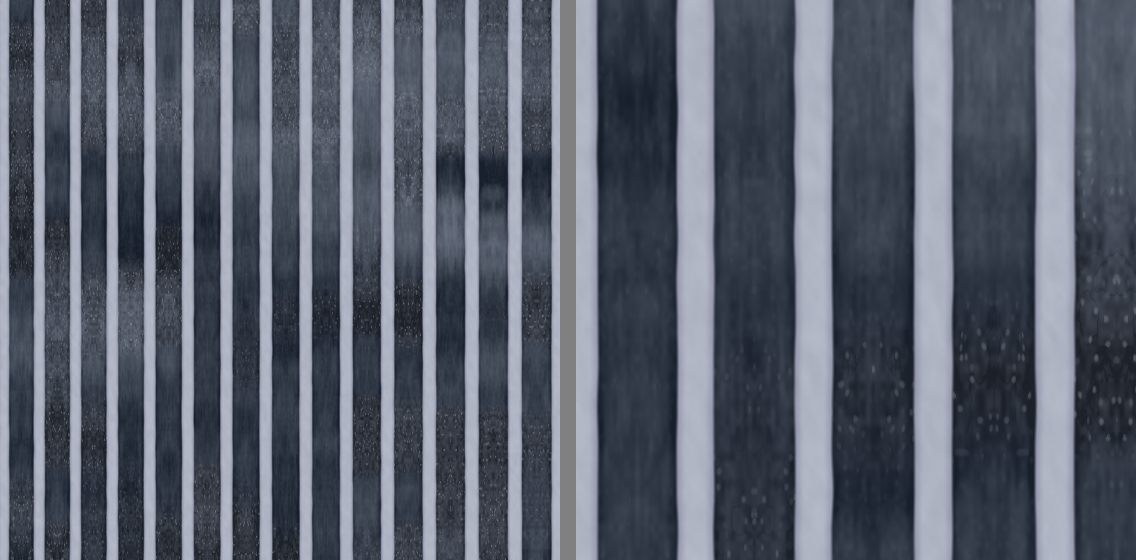
Left: the whole. Right: its middle third, enlarged.
Reproduce this texture procedurally as a WebGL 2 fragment shader.

```glsl
#version 300 es
precision highp float;
// Weathered dark slats, gradually widening to the right, between pale painted rails.

#define SLAT_START 0.0384   // centre of the first slat
#define SLAT_PITCH 0.0635   // spacing at the left side
#define PITCH_GROWTH 0.00056
#define HALF_WIDTH 0.0220
#define WIDTH_GROWTH 0.00034
#define EDGE_SOFTNESS 0.0013
#define BASE_TONE 0.34
#define CLOUD_AMOUNT 0.55
#define GRAIN_AMOUNT 0.22
#define SPECK_AMOUNT 0.30

uniform vec2 u_resolution;
out vec4 fragColor;

const vec3 SLAT_DARK  = vec3(0.09, 0.12, 0.17);
const vec3 SLAT_LIGHT = vec3(0.42, 0.45, 0.51);
const vec3 SPECK      = vec3(0.60, 0.62, 0.66);
const vec3 RAIL       = vec3(0.69, 0.71, 0.77);
const vec3 RAIL_SHADE = vec3(0.60, 0.61, 0.69);

float hash(vec2 p) {
  vec3 q = fract(p.xyx * vec3(0.1031, 0.1030, 0.0973));
  q += dot(q, q.yzx + 33.33);
  return fract((q.x + q.y) * q.z);
}

float noise(vec2 p) {
  vec2 cell = floor(p), f = fract(p);
  f = f * f * (3.0 - 2.0 * f);
  float low = mix(hash(cell), hash(cell + vec2(1, 0)), f.x);
  float high = mix(hash(cell + vec2(0, 1)), hash(cell + vec2(1, 1)), f.x);
  return mix(low, high, f.y);
}

float fbm(vec2 p) {
  float sum = 0.0, weight = 0.53;
  for (int k = 0; k < 4; k++) {
    sum += weight * noise(p);
    p = p * 2.03 + 17.3;
    weight *= 0.5;
  }
  return sum;
}

// Cellular noise: distance to the nearest jittered point, and its random id.
vec2 cellular(vec2 p) {
  vec2 cell = floor(p), nearest = vec2(9.0, 0.0);
  for (int j = -1; j <= 1; j++)
    for (int i = -1; i <= 1; i++) {
      vec2 id = cell + vec2(i, j);
      vec2 point = id + vec2(hash(id), hash(id + 41.7));
      float d = length(p - point);
      if (d < nearest.x) nearest = vec2(d, hash(id + 83.1));
    }
  return nearest;
}

float blob(vec2 p, vec2 centre, vec2 radius) {
  vec2 d = (p - centre) / radius;
  return exp(-dot(d, d));
}

float slatCentre(float i) {
  return SLAT_START + i * (SLAT_PITCH + PITCH_GROWTH * i);
}

// Broad pale and dark drifts that run across neighbouring slats.
float drift(vec2 p) {
  return 0.40 * blob(p, vec2(0.62, 0.80), vec2(0.24, 0.17))
       + 0.30 * blob(p, vec2(0.15, 0.41), vec2(0.20, 0.08))
       + 0.48 * blob(p, vec2(0.85, 0.56), vec2(0.20, 0.07))
       + 0.32 * blob(p, vec2(0.95, 0.87), vec2(0.22, 0.12))
       + 0.22 * blob(p, vec2(0.20, 0.83), vec2(0.15, 0.09))
       - 0.42 * blob(p, vec2(0.84, 0.69), vec2(0.14, 0.04))
       - 0.22 * blob(p, vec2(0.20, 0.57), vec2(0.25, 0.06))
       - 0.24 * blob(p, vec2(0.60, 0.44), vec2(0.18, 0.07))
       - 0.14 * blob(p, vec2(0.15, 0.16), vec2(0.30, 0.14));
}

vec3 slatColour(vec2 uv, float index, float side) {
  // Wear is nearly mirrored about the middle of each slat.
  float across = abs(side) + 0.06 * side;
  vec2 local = vec2(across + index * 7.0, uv.y);
  float ragged = noise(local * vec2(2.6, 38.0)) - 0.5;
  float tone = BASE_TONE + drift(vec2(slatCentre(index), uv.y + 0.05 * ragged));
  tone += CLOUD_AMOUNT * (fbm(vec2(index * 0.55 + across * 0.5, uv.y * 11.0)) - 0.5);
  tone += 0.28 * (fbm(local * vec2(1.7, 24.0)) - 0.5);

  // Fine grain with curled contour marks.
  float streak = noise(vec2(side * 9.0 + index * 31.0, uv.y * 45.0)) - 0.5;
  float curl = fbm(local * vec2(2.2, 42.0) + 5.0);
  float ring = 1.0 - smoothstep(0.0, 0.05, abs(curl - 0.52));
  float wear = smoothstep(0.42, 0.68, noise(vec2(index * 0.8, uv.y * 9.0) + 3.0)
             + 0.28 * smoothstep(0.30, 0.0, uv.y) + 0.18 * smoothstep(0.75, 1.0, uv.y));
  tone += GRAIN_AMOUNT * (0.6 * streak + (noise(local * vec2(8.0, 190.0)) - 0.5) * (0.4 + wear));
  tone -= 0.14 * ring * wear;
  tone -= 0.22 * smoothstep(0.72, 1.0, abs(side) + 0.04 * side);
  vec3 colour = mix(SLAT_DARK, SLAT_LIGHT, clamp(tone, 0.0, 1.1));
  colour += vec3(0.025, 0.010, -0.010) * wear * (1.0 - tone);

  // Scattered pale flecks gather where the surface is worn.
  vec2 fleck = cellular(local * vec2(6.0, 130.0) + vec2(1.5 * ragged, 0.0));
  float mark = smoothstep(0.42, 0.12, fleck.x) * smoothstep(0.62, 0.95, fleck.y);
  return mix(colour, SPECK, SPECK_AMOUNT * mark * (0.15 + 1.2 * wear));
}

vec3 railColour(vec2 uv, float gap) {
  float edge = smoothstep(0.0, 0.006, gap);
  float plaster = fbm(vec2(uv.x * 130.0 + uv.y * 25.0, uv.y * 75.0)) - 0.5;
  return mix(RAIL_SHADE, RAIL, edge) + 0.055 * plaster;
}

void main() {
  vec2 uv = gl_FragCoord.xy / u_resolution;
  // Invert the quadratic spacing to find the nearest slat.
  float root = SLAT_PITCH * SLAT_PITCH + 4.0 * PITCH_GROWTH * (uv.x - SLAT_START);
  float index = floor((sqrt(root) - SLAT_PITCH) / (2.0 * PITCH_GROWTH) + 0.5);
  float halfWidth = HALF_WIDTH + WIDTH_GROWTH * index;
  float offset = uv.x - slatCentre(index);
  float wobble = 0.0010 * (noise(vec2(index * 5.0 + sign(offset), uv.y * 40.0)) - 0.5);
  float gap = abs(offset) - halfWidth + wobble;

  float softness = max(EDGE_SOFTNESS, 1.0 / u_resolution.x);
  float rail = smoothstep(-softness, softness, gap);
  vec3 slat = slatColour(uv, index, offset / halfWidth);
  fragColor = vec4(mix(slat, railColour(uv, gap), rail), 1.0);
}
```
